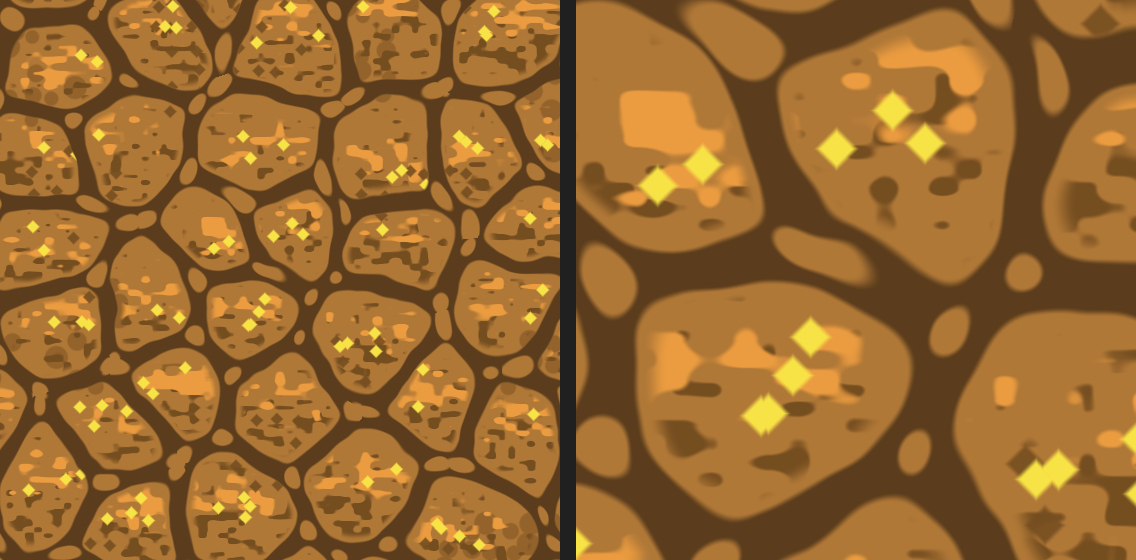
Left, the full canvas; right, a detail of the centre.
Give the GLSL for this texture, as a three.js fragment shader.

```glsl
// Ochre cobblestones in dark mortar, with pebbles, warm streaks and yellow glints.
varying vec2 vUv;

#define GRID vec2(5.0, 6.0)
#define JITTER 0.74
#define HALF_GAP 0.0135
#define CORNER_SHARPNESS 85.0
#define WARP 0.022
#define SOFT 0.0022
#define GLINT_RADIUS 0.0115
#define MORTAR vec3(0.355, 0.237, 0.110)
#define STONE vec3(0.690, 0.470, 0.215)
#define SHADE vec3(0.460, 0.305, 0.125)
#define LIGHT vec3(0.920, 0.610, 0.250)
#define GLINT vec3(0.970, 0.890, 0.270)

vec2 hash2(vec2 p) {
  vec3 h = fract(p.xyx * vec3(0.1031, 0.1030, 0.0973));
  h += dot(h, h.yzx + 33.33);
  return fract((h.xx + h.yz) * h.zy);
}

float noise(vec2 p) {
  vec2 i = floor(p), f = fract(p);
  f = f * f * (3.0 - 2.0 * f);
  float low = mix(hash2(i).x, hash2(i + vec2(1.0, 0.0)).x, f.x);
  float high = mix(hash2(i + vec2(0.0, 1.0)).x, hash2(i + 1.0).x, f.x);
  return mix(low, high, f.y);
}

float inside(float d) {
  return 1.0 - smoothstep(-SOFT, SOFT, d);
}

float diamond(vec2 p) {
  return (abs(p.x) + abs(p.y)) * 0.8;
}

// Centre of the stone in a cell; odd rows are shifted by half a stone.
vec2 stoneCentre(vec2 cell) {
  vec2 shift = vec2(0.5 * mod(cell.y, 2.0) - 0.25, 0.0);
  return (cell + 0.5 + shift + (hash2(cell + 17.0) - 0.5) * JITTER) / GRID;
}

// Clustered marks: x holds round patches, y holds small diamonds.
vec2 marks(vec2 p) {
  const float freq = 27.0;
  vec2 base = floor(p * freq), cover = vec2(0.0);
  for (int y = -1; y <= 1; y++)
  for (int x = -1; x <= 1; x++) {
    vec2 id = base + vec2(float(x), float(y));
    vec2 h = hash2(id + 71.0);
    vec2 q = p - (id + 0.2 + 0.6 * h) / freq;
    float patchy = step(0.76, noise(id * 0.23 + 5.0)) * step(0.35, h.x);
    float chipped = step(0.75, noise(id * 0.23 + 47.0)) * step(0.5, h.y);
    cover.x = max(cover.x, patchy * inside(length(q) - 0.012 - 0.009 * h.y));
    cover.y = max(cover.y, chipped * inside(diamond(q) - 0.009));
  }
  return cover;
}

void main() {
  vec2 uv = vUv;
  vec2 wobble = vec2(noise(uv * 13.0 + 3.0), noise(uv * 13.0 + 40.0)) - 0.5;
  vec2 fine = vec2(noise(uv * 38.0 + 9.0), noise(uv * 38.0 + 80.0)) - 0.5;
  vec2 p = uv + WARP * wobble + 0.25 * WARP * fine;

  // Three nearest stone centres
  vec2 base = floor(p * GRID), cell = base, idSecond = base, idThird = base;
  vec3 near = vec3(9.0);
  for (int y = -2; y <= 2; y++)
  for (int x = -2; x <= 2; x++) {
    vec2 id = base + vec2(float(x), float(y));
    float d = length(p - stoneCentre(id));
    if (d < near.x) {
      near = vec3(d, near.xy);
      idThird = idSecond; idSecond = cell; cell = id;
    } else if (d < near.y) {
      near = vec3(near.x, d, near.y);
      idThird = idSecond; idSecond = id;
    } else if (d < near.z) {
      near.z = d; idThird = id;
    }
  }

  // Rounded distance to the stone's border
  vec2 centre = stoneCentre(cell);
  float sum = 0.0;
  for (int y = -2; y <= 2; y++)
  for (int x = -2; x <= 2; x++) {
    if (x == 0 && y == 0) continue;
    vec2 other = stoneCentre(cell + vec2(float(x), float(y)));
    float d = dot(0.5 * (centre + other) - p, normalize(other - centre));
    sum += exp(-CORNER_SHARPNESS * d);
  }
  float depth = -log(sum) / CORNER_SHARPNESS - HALF_GAP;
  float stone = inside(-depth);

  // Pebbles where three stones meet
  vec3 gaps = near - near.yzx;
  float size = mix(0.011, 0.019, hash2(cell + idSecond + idThird).x);
  float pebble = inside(length(gaps) / 2.12 - size);
  vec3 color = mix(MORTAR, STONE, max(stone, pebble));

  // Dark dashes below, warm streaks across the upper middle
  vec2 q = uv - centre;
  float inner = smoothstep(0.004, 0.016, depth);
  float low = 1.0 - smoothstep(-0.025, 0.025, q.y);
  float band = (1.0 - smoothstep(0.022, 0.055, abs(q.y - 0.018)))
             * (1.0 - smoothstep(0.06, 0.10, abs(q.x)));
  float dash = noise(uv * vec2(58.0, 92.0) + 11.0) - 0.24 * (1.0 - low);
  float streak = noise(uv * vec2(46.0, 84.0) + 130.0) - 0.4 * (1.0 - band);
  vec2 mark = marks(uv) * stone;
  color = mix(color, SHADE, 0.5 * mark.x);
  color = mix(color, SHADE, inner * smoothstep(0.57, 0.72, dash));
  color = mix(color, LIGHT, inner * smoothstep(0.54, 0.70, streak));
  color = mix(color, SHADE, 0.9 * mark.y);

  // Yellow glints scattered about each stone's middle
  float glint = 0.0;
  for (int i = 0; i < 4; i++) {
    vec2 h = hash2(cell * 3.0 + float(i) * 19.0 + 7.0);
    vec2 spot = (h - 0.5) * vec2(0.13, 0.07) + vec2(0.0, 0.012);
    float shown = step(fract(h.x * 7.0 + h.y * 13.0), 0.72);
    glint = max(glint, shown * inside(diamond(q - spot) - 0.8 * GLINT_RADIUS));
  }
  color = mix(color, GLINT, glint * stone);

  gl_FragColor = vec4(color, 1.0);
}
```
